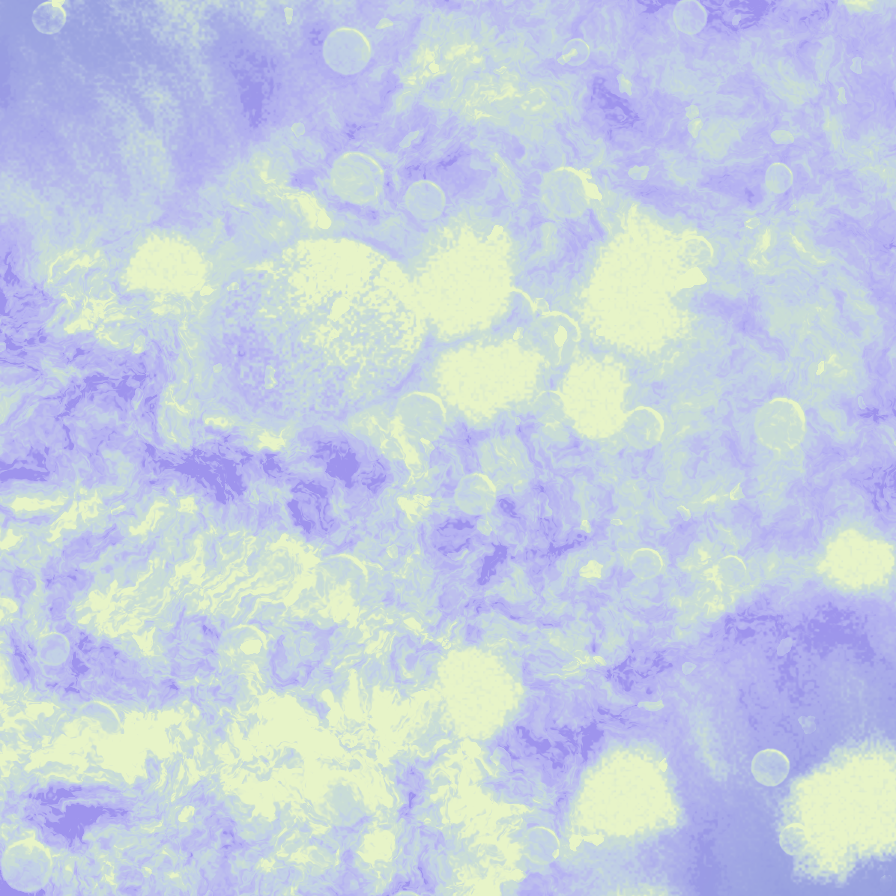
Write a WebGL 1 fragment shader that draws this texture.

```glsl
precision highp float;
// A pale microscope-like field: grainy lilac and mint mottling, soft glowing
// discs, thin-rimmed bubbles and two smooth bluish corners edged by folds.
// Layered noise and hashed discs build one tone, which a colour ramp paints.
uniform vec2 u_resolution;

const vec3 VIOLET = vec3(0.62, 0.58, 0.93);
const vec3 LILAC  = vec3(0.71, 0.70, 0.945);
const vec3 PERI   = vec3(0.74, 0.75, 0.93);
const vec3 MIST   = vec3(0.76, 0.82, 0.90);
const vec3 MINT   = vec3(0.79, 0.865, 0.84);
const vec3 LIME   = vec3(0.905, 0.955, 0.785);
const vec3 BLUE   = vec3(0.59, 0.63, 0.87);

const float BASE_TONE    = 0.45;
const float GRAIN_AMOUNT = 2.7;
const float BROAD_AMOUNT = 1.0;
const float GLOW_CELLS   = 6.5;
const float BUBBLE_CELLS = 12.0;
const float FLECK_CELLS  = 38.0;
const vec2  DOME_CENTER  = vec2(0.36, 0.635);
const float DOME_RADIUS  = 0.11;

float hash(vec2 p) {
  vec3 q = fract(vec3(p.xyx) * 0.1031);
  q += dot(q, q.yzx + 33.33);
  return fract((q.x + q.y) * q.z);
}

float noise(vec2 p) {
  vec2 i = floor(p), f = fract(p);
  f = f * f * (3.0 - 2.0 * f);
  return mix(mix(hash(i), hash(i + vec2(1, 0)), f.x),
             mix(hash(i + vec2(0, 1)), hash(i + vec2(1, 1)), f.x), f.y);
}

// Layered noise centred on zero; a higher gain gives a rougher grain.
float fbm(vec2 p, float gain) {
  float sum = 0.0, weight = 1.0, total = 0.0;
  for (int i = 0; i < 6; i++) {
    sum += weight * (noise(p) - 0.5);
    total += weight;
    weight *= gain;
    p = mat2(1.6, 1.2, -1.2, 1.6) * p + 17.3;
  }
  return sum / total;
}

// Where discs gather: a slanting band on the right, thinner elsewhere.
float density(vec2 p) {
  float band = p.x - 0.52 - 0.3 * p.y;
  return 0.13 + 0.45 * exp(-band * band * 35.0);
}

// Scattered discs: x = soft glow, y = body, z = rim with a lit upper right.
vec3 discs(vec2 p, float cells, float seed, float share) {
  vec2 g = p * cells, home = floor(g);
  vec3 cover = vec3(0.0);
  for (int y = -1; y <= 1; y++) {
    for (int x = -1; x <= 1; x++) {
      vec2 id = home + vec2(x, y), key = id + seed;
      vec2 center = id + 0.2 + 0.6 * vec2(hash(key), hash(key + 41.7));
      float radius = mix(0.18, 0.4, hash(key + 83.1));
      float present = step(hash(key + 127.9), share * density(center / cells));
      vec2 off = g - center;
      float d = length(off) / radius;
      float lit = smoothstep(0.1, 0.9, dot(off, vec2(0.5, 0.87)) / radius);
      float rim = exp(-pow((d - 0.9) / 0.09, 2.0)) * (0.25 + 0.75 * lit);
      cover = max(cover, present * vec3(1.0 - smoothstep(0.75, 1.6, d),
                                        1.0 - smoothstep(0.92, 1.04, d), rim));
    }
  }
  return cover;
}

vec3 ramp(float t) {
  vec3 c = mix(VIOLET, LILAC, smoothstep(0.06, 0.22, t));
  c = mix(c, PERI, smoothstep(0.24, 0.40, t));
  c = mix(c, MIST, smoothstep(0.40, 0.56, t));
  c = mix(c, MINT, smoothstep(0.56, 0.72, t));
  return mix(c, LIME, smoothstep(0.74, 0.96, t));
}

void main() {
  vec2 p = gl_FragCoord.xy / min(u_resolution.x, u_resolution.y);
  vec2 warp = vec2(fbm(p * 7.0, 0.6), fbm(p * 7.0 + 50.0, 0.6));
  vec2 q = p + 0.09 * warp;
  float grain = fbm(p * 11.0 + warp * 1.5, 0.8);
  float fine = noise(p * 300.0) - 0.5;

  // Mottled ground: rough on the left and centre, calmer at upper right.
  float calm = smoothstep(0.55, 1.25, q.x + 0.6 * q.y);
  float tone = BASE_TONE + BROAD_AMOUNT * fbm(p * 3.5 + 9.0, 0.5);
  tone += GRAIN_AMOUNT * grain * mix(1.0, 0.6, calm);
  tone += 0.1 * (1.0 - calm) - 0.16 * calm - 0.12 * smoothstep(0.3, 0.0, q.y + 0.3 * q.x);

  // Smooth corners behind dark folds, with slanting pale streaks.
  float upper = length(q - vec2(0.08, 1.1)) - 0.40;
  float lower = length(q - vec2(1.05, -0.1)) - 0.47;
  float edge = min(upper, lower);
  float corner = 1.0 - smoothstep(-0.09, 0.03, edge);
  vec2 slant = vec2(p.x * 0.87 + p.y * 0.5, p.y * 0.87 - p.x * 0.5);
  float streak = fbm(slant * vec2(13.0, 5.0) + warp, 0.55);
  tone = mix(tone, 0.38 + 1.7 * streak + 0.12 * fine, corner * 0.85);
  tone -= 0.22 * exp(-abs(edge) / 0.014);

  // One large grainy dome, lit from the upper right, inside a pale halo.
  vec2 domeOff = p + 0.025 * warp - DOME_CENTER;
  float domeDist = length(domeOff * vec2(0.95, 1.1)) / DOME_RADIUS;
  float dome = 1.0 - smoothstep(0.93, 1.03, domeDist);
  float domeLight = 0.66 + 0.35 * dot(domeOff, vec2(0.6, 0.8)) / DOME_RADIUS;
  tone = mix(tone, 0.68, 0.55 * (1.0 - smoothstep(1.0, 1.55, domeDist)));
  tone = mix(tone, domeLight + 1.3 * grain + 0.3 * fine, dome * 0.9);
  tone -= 0.15 * exp(-pow((domeDist - 1.04) / 0.05, 2.0));

  // Glowing discs, translucent bubbles and tiny bright flecks.
  vec3 glow = discs(q, GLOW_CELLS, 7.0, 1.1);
  vec3 bubble = discs(p + 0.015 * warp, BUBBLE_CELLS, 61.0, 0.75);
  vec3 fleck = discs(q, FLECK_CELLS, 19.0, 0.22);
  float haze = clamp(glow.x + glow.x * (1.0 - glow.x) * (2.0 * grain + 0.4 * fine), 0.0, 1.0);
  tone = mix(tone, 0.96 + 0.1 * fine, haze);
  tone = mix(tone, 0.70 + 0.8 * grain, bubble.y * 0.7 * (1.0 - haze));
  tone += 0.32 * bubble.z + 0.25 * fleck.y;

  // Bluish tint deepens toward the outer corners, mostly in darker tones.
  tone += 0.1 * fine;
  float tint = corner * smoothstep(0.0, 0.3, -edge) * (1.0 - smoothstep(0.3, 0.8, tone));
  gl_FragColor = vec4(mix(ramp(tone), BLUE, tint * 0.9), 1.0);
}
```
